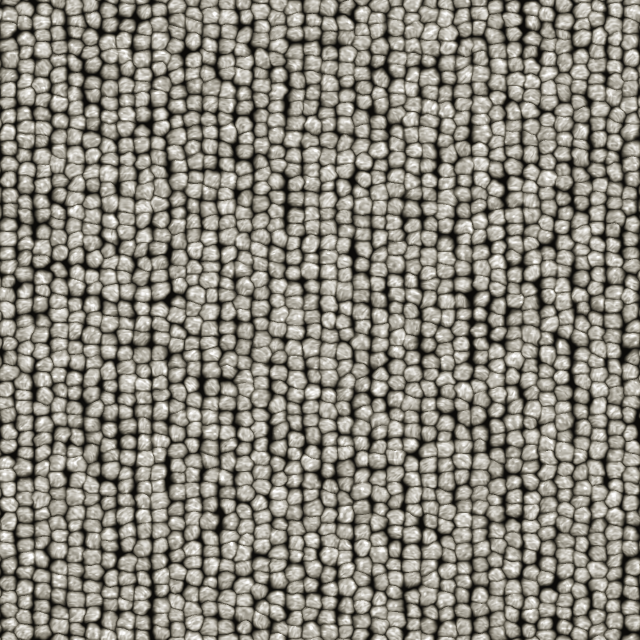
A Shadertoy shader for this texture:

```glsl
// Loop-pile carpet: upright columns of small, tightly packed wool loops.
// Every loop is a jittered dome lit from above; the highest dome at a point is
// shown, with shadow on its lower side, dark column gaps and fine twisted fibres.

const vec2 LOOP_COUNT = vec2(38.0, 43.0);   // columns and rows across the canvas
const vec2 LOOP_RADIUS = vec2(0.58, 0.72);  // dome half-axes in cells
const vec2 LIGHT_TILT = vec2(0.06, 0.13);   // brightening toward upper right
const vec3 WOOL_TINT = vec3(0.018, 0.0, -0.05);
const float GAP_TONE = 0.04;
const float WOOL_TONE = 0.70;

float hash(vec2 p) {
    vec3 q = fract(p.xyx * vec3(0.1031, 0.1030, 0.0973));
    q += dot(q, q.yzx + 33.33);
    return fract((q.x + q.y) * q.z);
}

float noise(vec2 p) {
    vec2 cell = floor(p);
    vec2 f = fract(p);
    f = f * f * (3.0 - 2.0 * f);
    float low = mix(hash(cell), hash(cell + vec2(1.0, 0.0)), f.x);
    float high = mix(hash(cell + vec2(0.0, 1.0)), hash(cell + vec2(1.0, 1.0)), f.x);
    return mix(low, high, f.y);
}

vec2 rotate(vec2 p, float angle) {
    float c = cos(angle), s = sin(angle);
    return vec2(c * p.x - s * p.y, s * p.x + c * p.y);
}

// Position inside one loop, scaled so that its rim lies at length 1
vec2 loopPosition(vec2 p, vec2 id) {
    vec2 jitter = vec2(hash(id + 11.3), hash(id + 47.9)) - 0.5;
    float wander = noise(vec2(id.x * 7.31, p.y * 0.3)) - 0.5;
    vec2 center = id + 0.5 + jitter * vec2(0.24, 0.42) + vec2(wander * 0.16, 0.0);
    vec2 size = 0.86 + 0.28 * vec2(hash(id + 83.1), hash(id + 129.7));
    vec2 q = rotate(p - center, (hash(id + 5.7) - 0.5) * 0.9);
    return q / (LOOP_RADIUS * size);
}

// Fine curved yarn streaks, turned differently on each loop
float fibres(vec2 q, vec2 id) {
    float angle = mix(-1.0, 0.7, hash(id + 201.3));
    vec2 strand = rotate(q, angle);
    strand.y += 0.25 * strand.x * strand.x;
    vec2 seed = 40.0 * vec2(hash(id + 61.0), hash(id + 17.0));
    float coarse = noise(strand * vec2(2.4, 4.2) + seed);
    float fine = noise(strand * vec2(3.0, 6.8) + seed + 19.0);
    return 0.4 * coarse + 0.6 * fine - 0.5;
}

float carpetTone(vec2 p) {
    // Warp the plane slightly so that the rims become uneven
    vec2 bend = vec2(noise(p * 2.6 + 31.0), noise(p * 2.6 + 57.0)) - 0.5;
    vec2 warped = p + 0.16 * bend;
    float column = floor(warped.x);
    float top = -1.0, second = -1.0;
    vec2 topPosition = vec2(0.0), topId = vec2(0.0);

    // Find the two highest domes; every column slides by its own amount
    for (int i = -1; i <= 1; i++) {
        float x = column + float(i);
        vec2 slid = warped + vec2(0.0, 20.0 * hash(vec2(x, 3.7)));
        for (int j = -1; j <= 1; j++) {
            vec2 id = vec2(x, floor(slid.y) + float(j));
            vec2 q = loopPosition(slid, id);
            float lift = 0.26 * (hash(id + 311.0) - 0.5);
            float height = 1.0 - dot(q, q) + lift;
            if (height > top) {
                second = top;
                top = height;
                topPosition = q;
                topId = id;
            } else {
                second = max(second, height);
            }
        }
    }

    // Gaps deepen with depth; contact shadows fall on lower left sides, unevenly
    float exposure = smoothstep(-0.16, 0.86, top);
    float facing = smoothstep(-0.5, 0.5, dot(topPosition, vec2(0.35, 0.9)));
    float broken = 0.34 * (noise(p * 1.9 + 90.0) - 0.5);
    float seamTone = min(mix(0.46, 0.88, facing) + broken, 1.0);
    float seam = mix(seamTone, 1.0, smoothstep(0.0, 0.60, top - second));

    // Light and yarn on the dome
    float yarn = WOOL_TONE + dot(topPosition, LIGHT_TILT);
    yarn += 0.38 * fibres(topPosition, topId);
    yarn += 0.09 * (hash(topId + 401.0) - 0.5);
    yarn += 0.14 * (noise(p * 6.5) - 0.5);
    float glint = smoothstep(0.66, 0.92, noise(p * vec2(4.0, 5.2) + 70.0));
    yarn += 0.14 * glint;
    return GAP_TONE + yarn * exposure * seam;
}

void mainImage(out vec4 fragColor, in vec2 fragCoord) {
    vec2 uv = fragCoord / iResolution.y;
    float pixel = 0.25 / iResolution.y;

    // Four samples smooth the rims of the loops
    float tone = 0.0;
    for (int i = 0; i < 4; i++) {
        vec2 corner = vec2(float(i % 2), float(i / 2)) * 2.0 - 1.0;
        tone += 0.25 * carpetTone((uv + corner * pixel) * LOOP_COUNT);
    }
    tone = clamp(tone, 0.0, 1.0);

    vec3 color = vec3(tone) + WOOL_TINT * 4.0 * tone * (1.0 - tone);
    fragColor = vec4(clamp(color, 0.0, 1.0), 1.0);
}
```
